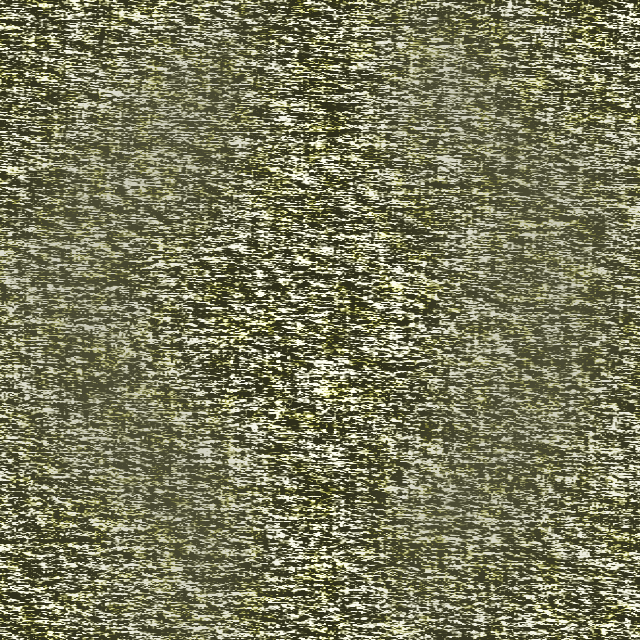
This texture is drawn by a Shadertoy shader. Its source:

```glsl
// Fine woven streaks: pale and yellow flecks over a dark olive ground.
// Stretched noise layers are summed and thresholded; the blue channel uses a
// higher threshold, so flecks get yellow rims. A broad ring softens contrast.

const vec3 OLIVE = vec3(0.18, 0.18, 0.10);
const vec3 PALE = vec3(1.0, 1.0, 0.96);
const vec3 HAZE = vec3(0.47, 0.47, 0.36);

float hash(vec2 p) {
    return fract(sin(dot(p, vec2(127.1, 311.7))) * 43758.5453);
}

// Smooth value noise in 0..1
float noise(vec2 p) {
    vec2 cell = floor(p);
    vec2 f = fract(p);
    f = f * f * (3.0 - 2.0 * f);
    float low = mix(hash(cell), hash(cell + vec2(1.0, 0.0)), f.x);
    float high = mix(hash(cell + vec2(0.0, 1.0)), hash(cell + vec2(1.0, 1.0)), f.x);
    return mix(low, high, f.y);
}

// Noise stretched into streaks that fall to the right by the given slope
float streaks(vec2 uv, vec2 cells, float slope, float seed) {
    vec2 sheared = vec2(uv.x, uv.y + slope * uv.x);
    return noise(sheared * cells + seed);
}

// Height field: fine flecks, longer threads, long rows and slanted strokes
float weave(vec2 uv) {
    float flecks = streaks(uv, vec2(310.0, 590.0), 0.0, 3.7);
    float threads = streaks(uv, vec2(110.0, 470.0), 0.08, 17.3);
    float rows = streaks(uv, vec2(16.0, 530.0), 0.0, 41.9);
    float strokes = streaks(uv, vec2(32.0, 150.0), 0.40, 29.1);
    return 0.33 * flecks + 0.34 * threads + 0.20 * rows + 0.13 * strokes;
}

// Amount of haze: a soft ring, open along the middle column
float hazeRing(vec2 uv) {
    vec2 c = uv - 0.5;
    float wobble = 0.12 * (noise(uv * 7.0 + 5.0) - 0.5);
    float d = (length(c) + wobble - 0.38) / 0.17;
    return exp(-d * d) * smoothstep(0.0, 0.20, abs(c.x));
}

void mainImage(out vec4 fragColor, in vec2 fragCoord) {
    vec2 uv = fragCoord / iResolution.xy;
    float height = weave(uv);

    // Yellow rims widen in scattered patches
    float patches = noise(uv * vec2(45.0, 60.0) + 61.0);
    float rim = mix(0.008, 0.050, patches * patches);
    vec3 threshold = vec3(0.540, 0.540, 0.540 + rim);

    float softness = 0.11;
    vec3 cover = smoothstep(threshold - softness, threshold + softness, vec3(height));
    vec3 color = mix(OLIVE, PALE, cover);

    color = mix(color, HAZE, 0.38 * hazeRing(uv));
    fragColor = vec4(color, 1.0);
}
```
